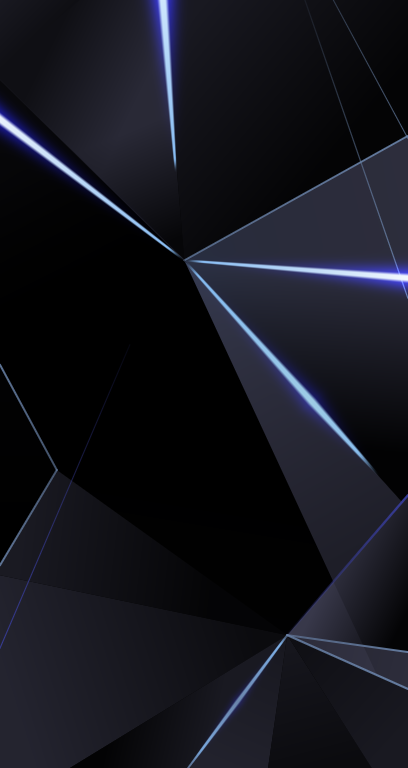
A WebGL 1 fragment shader for this background:

```glsl
precision highp float;
uniform vec2 u_resolution;

const vec3 SLATE = vec3(0.14, 0.14, 0.185);
const vec3 STEEL = vec3(0.42, 0.52, 0.67);
const vec3 INDIGO = vec3(0.22, 0.24, 0.62);
const vec3 SKY = vec3(0.50, 0.72, 0.95);
const vec3 GLOW = vec3(0.11, 0.11, 0.85);

vec2 p;
float pixel;
vec3 col;

// Antialiased half plane, clockwise of the direction a to b
float side(vec2 a, vec2 b) {
  vec2 e = normalize(b - a), q = p - a;
  return clamp((e.x * q.y - e.y * q.x) / pixel + 0.5, 0.0, 1.0);
}

// Sector swept clockwise around hub from a to b
float wedge(vec2 hub, vec2 a, vec2 b) {
  return side(hub, a) * side(b, hub);
}

float ramp(vec2 a, vec2 b) {
  return clamp(dot(p - a, b - a) / dot(b - a, b - a), 0.0, 1.0);
}

// Sector shaded from one slate level to another between two points
void facet(vec2 hub, vec2 a, vec2 b, vec2 start, vec2 end, float s0, float s1) {
  col = mix(col, SLATE * mix(s0, s1, ramp(start, end)), wedge(hub, a, b));
}

float stroke(float d, float w) {
  return clamp((w - d) / pixel + 0.5, 0.0, 1.0) * min(1.0, 2.0 * w / pixel);
}

// Hairline whose opacity runs from o0 to o1
void hairline(vec2 a, vec2 b, float w, vec3 tint, float o0, float o1) {
  float t = ramp(a, b);
  col = mix(col, tint, stroke(distance(p, mix(a, b, t)), w) * mix(o0, o1, t));
}

// Tapered light that is widest at the fraction peak of its length
void beam(vec2 a, vec2 b, float peak, float w, float halo, float power, vec3 core) {
  float t = ramp(a, b);
  float d = distance(p, mix(a, b, t));
  float k = min(t / peak, (1.01 - t) / (1.01 - peak));
  k = clamp(k, 0.0, 1.0);
  float r = halo * (0.35 + 0.65 * k);
  col += GLOW * power * k * k * exp(-d * d / (r * r));
  float width = 0.0006 + w * k;
  float fade = smoothstep(0.0, 0.08, t) * smoothstep(0.0, 0.35, (1.01 - t) / (1.01 - peak));
  float soft = 1.0 - smoothstep(width * 0.4, width * 1.3 + pixel, d);
  col = mix(col, mix(SKY, core, k), soft * fade);
}

void main() {
  // Height is one unit, measured downward from the top edge
  p = vec2(gl_FragCoord.x, u_resolution.y - gl_FragCoord.y) / u_resolution.y;
  pixel = 1.0 / u_resolution.y;
  vec2 upper = vec2(0.240, 0.339), lower = vec2(0.374, 0.827), left = vec2(0.074, 0.612);

  // Near-black base
  col = SLATE * (0.22 * ramp(vec2(0.15, 0.38), vec2(0.0, 0.14))
    + 0.35 * ramp(vec2(0.25, 0.60), vec2(0.20, 0.90)));

  // Facets around the upper hub
  facet(upper, vec2(0.0, 0.104), vec2(0.212, 0.0), vec2(0.06, 0.07), vec2(0.18, 0.13), 0.42, 1.15);
  col *= 1.0 - 0.85 * ramp(vec2(0.17, 0.17), vec2(0.23, 0.31));
  facet(vec2(0.104, 0.0), vec2(0.0, 0.089), vec2(0.0, -0.01), vec2(0.0), vec2(0.05, 0.05), 0.7, 0.4);
  facet(upper, vec2(0.212, 0.0), vec2(0.531, 0.177), vec2(0.24, 0.03), vec2(0.44, 0.20), 0.7, 0.1);
  facet(upper, vec2(0.531, 0.177), vec2(0.531, 0.362), upper, vec2(0.531, 0.27), 1.1, 1.25);
  facet(upper, vec2(0.531, 0.362), vec2(0.521, 0.651), vec2(0.42, 0.36), vec2(0.40, 0.58), 1.2, 0.05);
  facet(upper, vec2(0.521, 0.651), vec2(0.432, 0.753), upper, vec2(0.45, 0.72), 1.5, 0.85);
  col += vec3(0.0, 0.025, 0.05) * wedge(upper, vec2(0.531, 0.177), vec2(0.432, 0.753))
    * exp(-9.0 * distance(p, upper));

  // Facets around the lower hub
  facet(lower, vec2(0.091, 1.0), vec2(0.0, 0.749), vec2(0.02, 0.92), vec2(0.33, 0.82), 1.0, 0.3);
  facet(lower, vec2(0.0, 0.749), left, vec2(0.03, 0.70), vec2(0.28, 0.73), 0.72, 0.12);
  facet(lower, vec2(0.247, 1.0), vec2(0.091, 1.0), vec2(0.14, 0.96), vec2(0.27, 0.99), 0.08, 0.7);
  facet(lower, vec2(0.349, 1.0), vec2(0.247, 1.0), lower, vec2(0.30, 1.0), 0.65, 0.95);
  facet(lower, vec2(0.484, 1.0), vec2(0.349, 1.0), lower, vec2(0.42, 1.0), 0.65, 0.3);
  facet(lower, vec2(0.531, 0.897), vec2(0.484, 1.0), lower, vec2(0.52, 0.96), 0.4, 0.7);
  facet(lower, vec2(0.531, 0.849), vec2(0.531, 0.897), lower, vec2(0.53, 0.87), 1.0, 1.25);
  facet(lower, vec2(0.531, 0.645), vec2(0.531, 0.849), vec2(0.43, 0.75), vec2(0.53, 0.80), 1.35, 0.1);
  col += SLATE * 0.22 * wedge(vec2(0.432, 0.753), vec2(0.531, 0.965), vec2(0.374, 0.827))
    * side(lower, vec2(0.531, 0.645)) * side(vec2(0.531, 0.897), lower);

  // Facet at the left hub
  facet(left, vec2(0.0, 0.736), vec2(0.0, 0.475), vec2(0.0, 0.5), vec2(0.0, 0.7), 0.06, 0.0);

  // Fine edges and crossing hairlines
  hairline(upper, vec2(0.531, 0.177), 0.0012, STEEL, 0.7, 0.9);
  hairline(upper, vec2(0.0, 0.104), 0.0006, SLATE, 0.8, 0.2);
  hairline(vec2(0.397, 0.0), vec2(0.531, 0.388), 0.0008, STEEL, 0.1, 0.9);
  hairline(vec2(0.434, 0.0), vec2(0.531, 0.180), 0.0007, STEEL, 0.35, 0.7);
  hairline(left, vec2(0.0, 0.475), 0.0013, STEEL, 0.6, 0.85);
  hairline(left, vec2(0.0, 0.736), 0.0013, STEEL, 0.6, 0.85);
  hairline(vec2(0.169, 0.449), vec2(0.0, 0.844), 0.0007, INDIGO, 0.1, 0.9);
  hairline(lower, vec2(0.531, 0.645), 0.0015, INDIGO, 0.1, 0.95);
  hairline(lower, vec2(0.531, 0.849), 0.0013, STEEL, 0.6, 0.9);
  hairline(lower, vec2(0.531, 0.897), 0.0014, STEEL, 0.8, 0.9);
  hairline(lower, vec2(0.245, 1.0), 0.0013, STEEL, 0.6, 0.8);
  beam(lower, vec2(0.245, 1.0), 0.5, 0.0016, 0.007, 0.3, STEEL);

  // Glowing beams
  beam(upper, vec2(-0.05, 0.117), 1.0, 0.0055, 0.017, 1.1, vec3(1.0));
  beam(vec2(0.229, 0.225), vec2(0.210, -0.03), 1.0, 0.0055, 0.018, 1.1, vec3(0.85, 0.93, 1.0));
  beam(upper, vec2(0.56, 0.3643), 1.0, 0.0045, 0.016, 1.1, vec3(1.0));
  beam(upper, vec2(0.492, 0.618), 0.66, 0.0042, 0.015, 0.45, vec3(0.62, 0.80, 0.90));

  gl_FragColor = vec4(col, 1.0);
}
```
